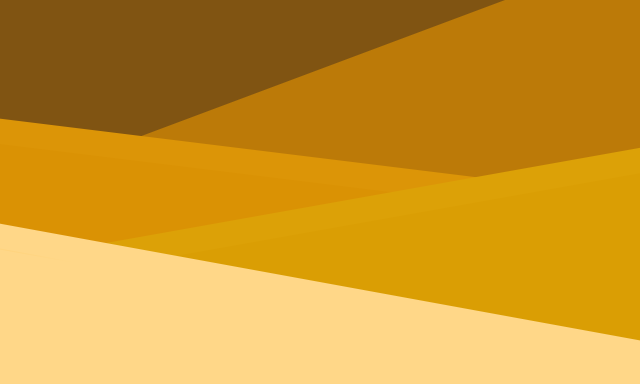
Reproduce this background procedurally as a WebGL 2 fragment shader.

```glsl
#version 300 es
precision highp float;
// Overlapping slanted paper-like sheets in brown, amber, gold and cream.

uniform vec2 u_resolution;
out vec4 fragColor;

// Sheet colours, back to front
const vec3 DARK_BROWN = vec3(0.502, 0.328, 0.069);
const vec3 BROWN = vec3(0.738, 0.480, 0.031);
const vec3 AMBER = vec3(0.855, 0.573, 0.016);
const vec3 GOLD = vec3(0.855, 0.620, 0.016);
const vec3 CREAM = vec3(1.000, 0.843, 0.533);

// Each top edge: height at the left side, height at the right side
const vec2 BROWN_EDGE = vec2(0.508, 1.1315);
const vec2 AMBER_EDGE = vec2(0.691, 0.486);
const vec2 GOLD_EDGE = vec2(0.318, 0.615);
const vec2 CREAM_EDGE = vec2(0.4175, 0.1135);

// Faint lighter strip under the front edges
const float STRIP_DEPTH = 0.066;
const vec3 STRIP_TINT = vec3(0.009, 0.011, 0.010);

// Thin crease that fades out along the cream sheet
const vec3 CREASE_TINT = vec3(0.0, -0.012, -0.035);
const float CREASE_WIDTH = 0.003;
const float CREASE_LENGTH = 0.13;

// Signed vertical depth below a straight edge
float depthBelow(vec2 uv, vec2 edge) {
    return mix(edge.x, edge.y, uv.x) - uv.y;
}

// Antialiased coverage of the half plane below an edge
float coverBelow(vec2 uv, vec2 edge) {
    float footprint = length(vec2((edge.y - edge.x) / u_resolution.x, 1.0 / u_resolution.y));
    return clamp(depthBelow(uv, edge) / footprint + 0.5, 0.0, 1.0);
}

// Sheet colour with the lighter strip along its top edge
vec3 stripedSheet(vec2 uv, vec2 edge, vec3 color) {
    return color + STRIP_TINT * (1.0 - coverBelow(uv, edge - STRIP_DEPTH));
}

void main() {
    vec2 uv = gl_FragCoord.xy / u_resolution;

    // Back sheets
    vec3 color = mix(DARK_BROWN, BROWN, coverBelow(uv, BROWN_EDGE));

    // Middle sheets with their strips
    color = mix(color, stripedSheet(uv, AMBER_EDGE, AMBER), coverBelow(uv, AMBER_EDGE));
    color = mix(color, stripedSheet(uv, GOLD_EDGE, GOLD), coverBelow(uv, GOLD_EDGE));

    // Front sheet and its crease
    float creaseOffset = abs(depthBelow(uv, CREAM_EDGE - STRIP_DEPTH));
    float crease = 1.0 - smoothstep(0.0, CREASE_WIDTH, creaseOffset);
    crease *= 1.0 - smoothstep(0.0, CREASE_LENGTH, uv.x);
    color = mix(color, CREAM + CREASE_TINT * crease, coverBelow(uv, CREAM_EDGE));

    fragColor = vec4(color, 1.0);
}
```
